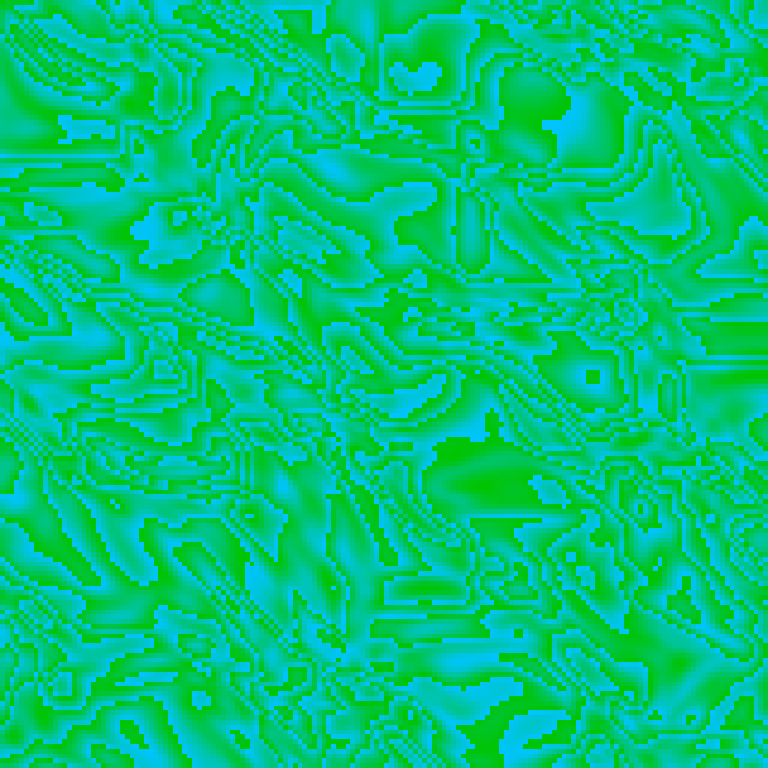
This texture is drawn by a Shadertoy shader. Its source:

```glsl
#define CELLS 160.0     // mosaic cells across the canvas
#define SCALE 8.0       // base noise frequency
#define SLANT -0.5      // direction of the streaks, radians
#define STRETCH 1.55    // elongation along the streaks
#define WARP 0.35       // strength of the domain warp
#define BANDS 4.2       // colour cycles per unit of noise
#define OCTAVES 3
#define BLUE_BIAS 1.09  // above 1 favours green
#define GREEN_LEVEL 0.77

// Random unit gradient for a lattice point
vec2 gradient(vec2 lattice) {
    uvec2 k = uvec2(ivec2(lattice) + 4096);
    uint h = k.x * 1597334677u ^ k.y * 3812015801u;
    h = (h ^ (h >> 15)) * 2246822519u;
    h ^= h >> 13;
    float angle = float(h & 65535u) / 65536.0 * 6.28318;
    return vec2(cos(angle), sin(angle));
}

float gradientNoise(vec2 p) {
    vec2 i = floor(p), f = p - i;
    vec2 u = f * f * f * (f * (f * 6.0 - 15.0) + 10.0);
    vec2 e = vec2(1.0, 0.0);
    float bottom = mix(dot(gradient(i), f),
                       dot(gradient(i + e.xy), f - e.xy), u.x);
    float top = mix(dot(gradient(i + e.yx), f - e.yx),
                    dot(gradient(i + e.xx), f - e.xx), u.x);
    return mix(bottom, top, u.y);
}

float fractalNoise(vec2 p) {
    float sum = 0.0, amplitude = 1.0;
    for (int i = 0; i < OCTAVES; i++) {
        sum += amplitude * gradientNoise(p);
        p = p * 2.03 + vec2(17.3, 9.1);
        amplitude *= 0.5;
    }
    return sum;
}

void mainImage(out vec4 fragColor, in vec2 fragCoord) {
    // Snap to the centre of a square mosaic cell
    vec2 uv = fragCoord / iResolution.y;
    vec2 cell = (floor(uv * CELLS) + 0.5) / CELLS;

    // Slanted, stretched and warped noise space
    float c = cos(SLANT), s = sin(SLANT);
    vec2 p = vec2(c * cell.x + s * cell.y, c * cell.y - s * cell.x) * SCALE;
    p.x /= STRETCH;
    vec2 warp = vec2(gradientNoise(p * 0.8 + 31.7),
                     gradientNoise(p * 0.8 + 73.2));
    float height = fractalNoise(p + 2.0 * WARP * warp);

    // Wrap the height into a repeating green to cyan ramp
    float blue = pow(fract(height * BANDS), BLUE_BIAS);
    fragColor = vec4(0.0, GREEN_LEVEL, blue, 1.0);
}
```
